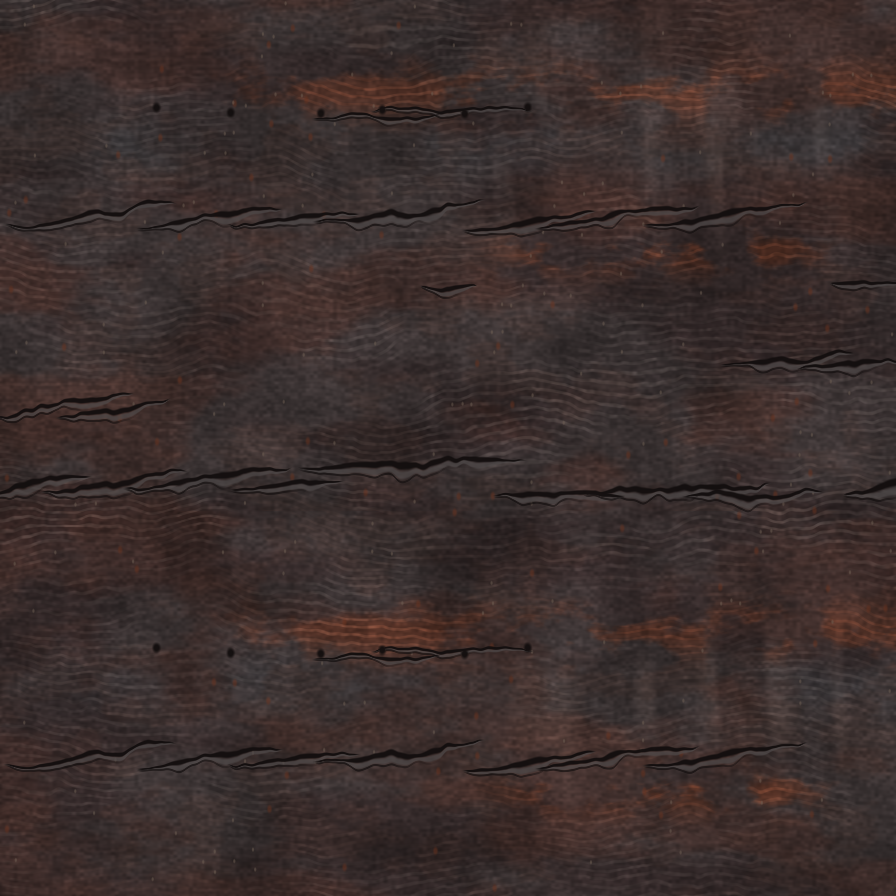
Give the GLSL for this texture, as a three.js fragment shader.

```glsl
// Dark weathered timber with wavy grain, rust stains and rows of slanted drying cracks.
varying vec2 vUv;

float hash(vec2 p) {
  return fract(sin(dot(p, vec2(127.1, 311.7))) * 43758.5453);
}

float noise(vec2 p) {
  vec2 i = floor(p), f = fract(p);
  f = f * f * (3.0 - 2.0 * f);
  return mix(mix(hash(i), hash(i + vec2(1.0, 0.0)), f.x),
             mix(hash(i + vec2(0.0, 1.0)), hash(i + vec2(1.0, 1.0)), f.x), f.y);
}

float fbm(vec2 p) {
  float sum = 0.0, gain = 0.5;
  for (int i = 0; i < 5; i++) {
    sum += gain * noise(p);
    p = p * 2.03 + 17.3;
    gain *= 0.5;
  }
  return sum;
}

// Soft band, one at its centre
float band(float x, float centre, float width) {
  float d = (x - centre) / width;
  return exp(-d * d);
}

// Tapered split: x is the dark gap, y is the lit lower lip
vec2 crack(vec2 p, vec2 centre, float halfLength, float slope, float width) {
  vec2 q = p - centre;
  float t = q.x / halfLength, taper = max(0.0, 1.0 - t * t);
  float w = width * taper * (0.35 + 0.9 * noise(vec2(p.x * 60.0, centre.x * 90.0)));
  float wobble = 0.009 * (noise(vec2(p.x * 30.0, centre.x * 50.0)) - 0.5)
               + 0.004 * (noise(vec2(p.x * 110.0, centre.x * 70.0)) - 0.5);
  float y = q.y - slope * halfLength * (t - 0.25 * t * t * t) - wobble;
  float gap = 1.0 - smoothstep(w * 0.5, w + 0.001, abs(y));
  float lip = 1.0 - smoothstep(w * 0.4, w + 0.001, abs(y + w * 2.1));
  float splinter = 0.7 * (1.0 - smoothstep(0.0005, 0.0018, abs(y + w * 3.6))) * smoothstep(0.6, -0.2, t);
  return vec2(max(gap, splinter), lip) * smoothstep(0.0, 0.2, taper);
}

// Overlapping cracks spaced along x
vec2 crackRow(vec2 p, vec2 start, float spacing, float count, float halfLength, float slope, float width) {
  vec2 result = vec2(0.0);
  for (int i = 0; i < 7; i++) {
    float k = float(i);
    if (k >= count) break;
    float r = hash(vec2(k, start.y * 37.0)), s = hash(vec2(k + 9.0, start.y * 53.0));
    vec2 centre = start + vec2(spacing * (k + 0.4 * (r - 0.5)), 0.012 * (s - 0.5));
    result = max(result, crack(p, centre, halfLength * (0.75 + 0.5 * s), slope * (0.8 + 0.4 * r), width));
  }
  return result;
}

// Sparse flecks, one at most per cell
float flecks(vec2 p, float cells, float density, float seed) {
  vec2 id = floor(p * cells);
  vec2 q = fract(p * cells) - 0.3 - 0.4 * vec2(hash(id + seed + 3.0), hash(id + seed + 7.0));
  return step(hash(id + seed), density) * (1.0 - smoothstep(0.04, 0.18, length(q * vec2(1.0, 0.6))));
}

void main() {
  vec2 p = vUv;
  // The upper part of the board repeats the lower part
  vec2 f = vec2(p.x, p.y - 0.603 * step(0.43, p.y));

  // Base tone: brown, grey and reddish zones
  float blotch = fbm(p * vec2(14.0, 18.0) + 31.0);
  vec3 color = mix(vec3(0.20, 0.16, 0.16), vec3(0.23, 0.20, 0.20), smoothstep(0.36, 0.6, fbm(p * vec2(5.0, 13.0) + 4.0)));
  color = mix(color, vec3(0.255, 0.175, 0.16), 0.7 * smoothstep(0.47, 0.64, fbm(p * vec2(6.0, 13.0) + 60.0)));
  color = mix(color, vec3(0.20, 0.20, 0.21), 0.6 * band(f.y, 0.235, 0.03) * smoothstep(0.3, 0.65, blotch));

  // Mottled rust stains beside the cracks
  float rust = band(f.y, 0.117, 0.022) * smoothstep(0.5, 0.65, p.x) * (1.0 - smoothstep(0.85, 0.96, p.x));
  rust += 0.75 * band(f.y, 0.295, 0.028) * smoothstep(0.15, 0.4, p.x);
  rust = (rust + 0.12) * smoothstep(0.42, 0.64, fbm(f * vec2(22.0, 34.0) + 8.0));
  color = mix(color, vec3(0.37, 0.20, 0.14), 0.75 * clamp(rust, 0.0, 1.0));

  // Wavy growth lines, broken into patches
  float warp = fbm(p * vec2(7.0, 5.0) + 12.0) * 6.0 + noise(p * vec2(17.0, 13.0)) * 1.3
             + noise(p * vec2(60.0, 50.0)) * 0.25;
  float wave = sin(6.2832 * (p.y * 98.0 + warp));
  float patches = smoothstep(0.35, 0.65, fbm(p * vec2(10.0, 16.0) + 90.0));
  float zones = 0.5 + 0.5 * band(p.y, 0.40, 0.07) + 0.4 * band(p.y, 0.97, 0.06) + 0.4 * band(p.y, 0.55, 0.06);
  float broken = 0.4 + 1.2 * noise(p * vec2(130.0, 90.0));
  color += vec3(0.062, 0.059, 0.055) * (smoothstep(0.0, 1.0, wave) - 0.3) * (0.2 + patches) * zones * broken;
  color += vec3(0.08, 0.035, 0.018) * smoothstep(0.2, 1.0, wave) * rust;

  // Fibres, grit and uneven wear
  color *= 0.89 + 0.22 * noise(p * vec2(110.0, 300.0));
  color *= 0.86 + 0.28 * noise(p * vec2(230.0, 250.0));
  color *= 0.70 + 0.60 * blotch;

  // Pale upright scrapes on the right
  float scrape = smoothstep(0.58, 0.9, noise(vec2(p.x * 42.0 + p.y * 3.0, p.y * 9.0)));
  color += vec3(0.055, 0.046, 0.042) * scrape * smoothstep(0.35, 0.7, p.x) * band(f.y, 0.21, 0.11);

  // Long rows, then short and thin splits
  vec2 split = crackRow(f, vec2(0.10, 0.155), 0.121, 7.0, 0.088, 0.18, 0.0036);
  split = max(split, crackRow(p, vec2(0.02, 0.462), 0.105, 4.0, 0.085, 0.18, 0.0040));
  split = max(split, crack(p, vec2(0.46, 0.482), 0.13, 0.06, 0.0046));
  split = max(split, crackRow(p, vec2(0.63, 0.451), 0.115, 3.0, 0.09, 0.03, 0.0040));
  split = max(split, crack(p, vec2(0.99, 0.463), 0.05, 0.35, 0.0045));
  split = max(split, crackRow(p, vec2(0.87, 0.598), 0.09, 2.0, 0.075, 0.09, 0.0032));
  split = max(split, crackRow(p, vec2(0.06, 0.545), 0.08, 2.0, 0.07, 0.20, 0.0032));
  split = max(split, crackRow(f, vec2(0.41, 0.270), 0.10, 2.0, 0.08, 0.0, 0.0020));
  split = max(split, crackRow(p, vec2(0.50, 0.681), 0.42, 2.0, 0.035, 0.03, 0.0026));

  // Nail holes along the thin split
  for (int i = 0; i < 6; i++) {
    float k = float(i);
    vec2 hole = vec2(0.17 + 0.08 * k + 0.03 * hash(vec2(k, 2.0)), 0.27 + 0.008 * hash(vec2(k, 5.0)));
    split.x = max(split.x, 1.0 - smoothstep(0.002, 0.006, length((f - hole) * vec2(1.0, 0.8))));
  }

  // Flecks, lips and gaps
  color = mix(color, vec3(0.42, 0.20, 0.12), 0.5 * flecks(p, 48.0, 0.03, 11.0));
  color = mix(color, vec3(0.44, 0.38, 0.33), 0.5 * flecks(p, 90.0, 0.015, 29.0));
  color = mix(color, vec3(0.31, 0.29, 0.29), 0.7 * split.y);
  color = mix(color, vec3(0.07, 0.053, 0.053), 0.95 * split.x);
  gl_FragColor = vec4(color, 1.0);
}
```
